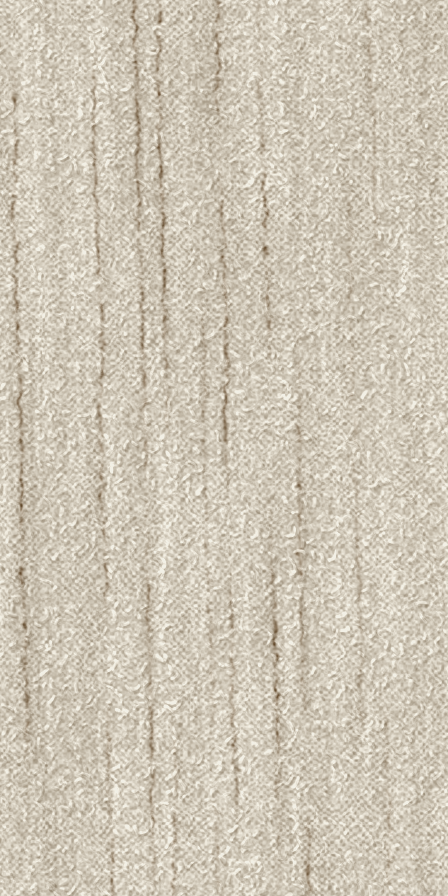
Write a WebGL 2 fragment shader that draws this texture.

```glsl
#version 300 es
precision highp float;
// Cream woven fabric with short raised flecks and long broken brown and pale threads.

#define BASE_COLOR vec3(0.812, 0.780, 0.718)
#define TONE_TINT vec3(1.0, 1.1, 1.2)
#define BROWN_TINT vec3(1.0, 1.18, 1.32)
#define WEAVE_PERIOD 0.0162
#define WEAVE_DEPTH 0.052
#define GRAIN_DEPTH 0.17
#define FLECK_SCALE 44.0
#define FLECK_DEPTH 0.105
#define THREAD_COUNT 10
#define THREAD_WIDTH 0.0044
#define THREAD_DEPTH 0.23
#define PALE_COUNT 6

uniform vec2 u_resolution;
out vec4 fragColor;

float hash(vec2 p) {
  return fract(sin(dot(p, vec2(127.1, 311.7))) * 43758.5453);
}

float noise(vec2 p) {
  vec2 cell = floor(p);
  vec2 f = fract(p);
  f = f * f * (3.0 - 2.0 * f);
  float low = mix(hash(cell), hash(cell + vec2(1.0, 0.0)), f.x);
  float high = mix(hash(cell + vec2(0.0, 1.0)), hash(cell + vec2(1.0, 1.0)), f.x);
  return mix(low, high, f.y);
}

// Scattered short bent strokes, one per cell, mostly steep
float flecks(vec2 p) {
  vec2 q = p * FLECK_SCALE;
  vec2 cell = floor(q);
  float cover = 0.0;
  for (int y = -1; y <= 1; y++) {
    for (int x = -1; x <= 1; x++) {
      vec2 id = cell + vec2(x, y);
      float seed = hash(id + 0.5);
      vec2 center = id + vec2(hash(id + 11.3), hash(id + 23.7));
      float angle = 2.6 * (hash(id + 37.1) - 0.5);
      vec2 d = q - center;
      vec2 local = vec2(d.x * cos(angle) - d.y * sin(angle), d.x * sin(angle) + d.y * cos(angle));
      local.x += 1.6 * (seed - 0.5) * local.y * local.y;
      float reach = mix(0.08, 0.45, seed);
      local.y -= clamp(local.y, -reach, reach);
      float strength = mix(0.3, 1.0, hash(id + 51.9));
      cover = max(cover, strength * (1.0 - smoothstep(0.09, 0.25, length(local))));
    }
  }
  return cover;
}

// Diagonal lattice of small knots with uneven dark pits
float weave(vec2 p) {
  vec2 angle = p * 6.28318 / WEAVE_PERIOD;
  float knot = cos(angle.x) * cos(angle.y) + 1.0 * (noise(p * 125.0 + 8.0) - 0.5);
  return 2.0 * smoothstep(-0.85, 0.5, knot) - 1.0;
}

// Thin ragged brown threads, denser near the middle
float darkThreads(vec2 p) {
  float sum = 0.0;
  for (int i = 0; i < THREAD_COUNT; i++) {
    float id = float(i);
    float u = 2.0 * (id + 0.1 + 0.8 * hash(vec2(id, 3.0))) / float(THREAD_COUNT) - 1.0;
    float center = 0.49 + 0.46 * u * mix(0.6, 1.0, abs(u));
    float wobble = 0.008 * (noise(vec2(p.y * 60.0, id * 7.0)) - 0.5)
                 + 0.010 * (noise(vec2(p.y * 4.0, id * 5.0)) - 0.5);
    float d = (p.x - center - wobble) / THREAD_WIDTH;
    float fade = smoothstep(0.15, 0.6, noise(vec2(p.y * 3.6, id * 11.0 + 2.0)));
    float dash = smoothstep(0.2, 0.6, noise(vec2(p.y * 48.0, id * 13.0 + 5.0)));
    float strength = mix(0.35, 1.0, hash(vec2(id, 8.0)));
    float halo = 0.12 * exp(-d * d / 10.0);
    sum += strength * fade * ((0.25 + 0.75 * dash) * exp(-d * d) + halo);
  }
  return min(sum, 1.0);
}

// Wider pale bands
float paleThreads(vec2 p) {
  float sum = 0.0;
  for (int i = 0; i < PALE_COUNT; i++) {
    float id = float(i);
    float center = (id + 0.15 + 0.7 * hash(vec2(id, 21.0))) / float(PALE_COUNT);
    float wobble = 0.012 * (noise(vec2(p.y * 12.0, id * 9.0 + 4.0)) - 0.5);
    float d = (p.x - center - wobble) / mix(0.009, 0.018, hash(vec2(id, 25.0)));
    sum += smoothstep(0.15, 0.65, noise(vec2(p.y * 2.2, id * 15.0 + 9.0))) * exp(-d * d);
  }
  return min(sum, 1.0);
}

void main() {
  vec2 p = gl_FragCoord.xy / u_resolution.x;
  vec2 lean = vec2(p.x + 0.022 * (p.y - 1.0), p.y);

  // Uneven cloth
  vec2 warp = vec2(noise(p * 46.0), noise(p * 46.0 + 50.0)) - 0.5;
  vec2 cloth = p + 0.010 * warp;
  float patchiness = noise(p * vec2(20.0, 13.0) + 30.0);

  // Surface relief
  float relief = WEAVE_DEPTH * weave(cloth) * mix(1.3, 0.5, patchiness);
  float grain = GRAIN_DEPTH * (noise(p * 185.0 + 70.0) - 0.5);
  float lit = flecks(cloth);
  float shade = flecks(cloth + vec2(-0.005, 0.006));
  float emboss = FLECK_DEPTH * (lit - 0.7 * shade - 0.07) * mix(0.7, 1.4, patchiness);

  // Lengthwise colour variation
  float bands = 0.055 * (noise(lean * vec2(15.0, 1.2) + 90.0) - 0.5)
              + 0.05 * (noise(lean * vec2(70.0, 5.0) + 40.0) - 0.5);
  float pale = paleThreads(lean) * (0.03 + 0.06 * lit);
  float ragged = 0.4 + 1.2 * noise(p * vec2(150.0, 110.0) + 15.0);
  float dark = THREAD_DEPTH * ragged * darkThreads(lean + 0.006 * warp);

  float tone = relief + grain + emboss + bands + pale;
  vec3 color = BASE_COLOR + tone * TONE_TINT - dark * BROWN_TINT;
  fragColor = vec4(clamp(color, vec3(0.3, 0.24, 0.17), vec3(0.95, 0.94, 0.90)), 1.0);
}
```
